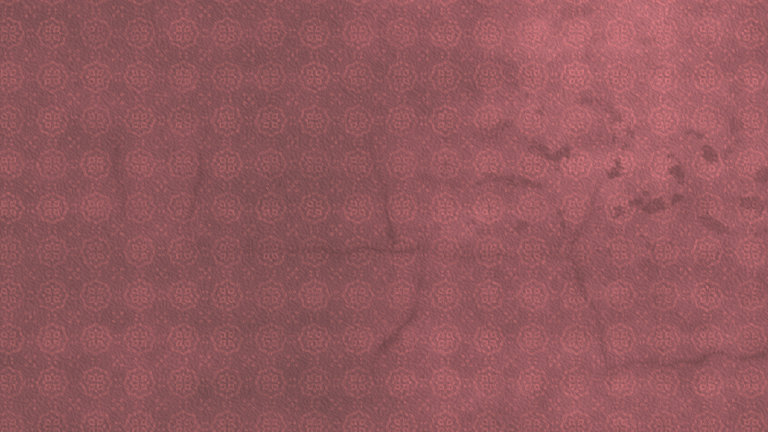
This pattern is drawn by a Shadertoy shader. Its source:

```glsl
// Aged rose wallpaper: a square grid of lacy medallions with corner sprigs,
// built from folded distance functions, over an embossed paper grain.
// Gradient noise adds the uneven fading, the worn print, stains and cracks.

const float PERIOD = 0.1011;                   // cell size, canvas height = 1
const vec2  FIRST_CENTER = vec2(0.0200, 0.0130);
const float LINE = 0.022;                      // half line width, in cells
const vec3  SHADE = vec3(0.490, 0.312, 0.322);
const vec3  ROSE  = vec3(0.582, 0.348, 0.368);
const vec3  GLOW  = vec3(0.740, 0.435, 0.462);
const vec3  PRINT = vec3(0.115, 0.046, 0.038); // colour the motif adds
const vec3  STAIN = vec3(0.440, 0.275, 0.287);
const float GRAIN_SCALE = 150.0;
const float GRAIN_DEPTH = 0.135;

// Crack segments: start xy, end xy
const vec4 CRACKS[9] = vec4[9](
    vec4(1.400, 0.585, 1.324, 0.410), vec4(1.324, 0.410, 1.417, 0.132),
    vec4(0.984, 0.421, 0.960, 0.282), vec4(0.960, 0.282, 0.845, 0.144),
    vec4(0.440, 0.433, 1.340, 0.405), vec4(0.475, 0.700, 0.440, 0.444),
    vec4(1.410, 0.160, 1.780, 0.178), vec4(0.266, 0.676, 0.290, 0.514),
    vec4(0.860, 0.670, 0.910, 0.440));

vec2 hashGradient(vec2 cell) {
    vec3 h = fract(cell.xyx * vec3(0.1031, 0.1030, 0.0973));
    h += dot(h, h.yzx + 33.33);
    float angle = 6.2832 * fract((h.x + h.y) * h.z);
    return vec2(cos(angle), sin(angle));
}

float gradientNoise(vec2 p) {
    vec2 i = floor(p), f = p - i;
    vec2 u = f * f * f * (f * (f * 6.0 - 15.0) + 10.0);
    vec2 e = vec2(1.0, 0.0);
    float a = dot(hashGradient(i), f);
    float b = dot(hashGradient(i + e.xy), f - e.xy);
    float c = dot(hashGradient(i + e.yx), f - e.yx);
    float d = dot(hashGradient(i + e.xx), f - e.xx);
    return mix(mix(a, b, u.x), mix(c, d, u.x), u.y);
}

float fbm(vec2 p) {
    float sum = 0.0, amplitude = 1.0;
    for (int i = 0; i < 4; i++) {
        sum += amplitude * gradientNoise(p);
        p = mat2(1.6, 1.2, -1.2, 1.6) * p + 7.3;
        amplitude *= 0.5;
    }
    return sum;
}

float segmentDistance(vec2 p, vec2 a, vec2 b) {
    vec2 ab = b - a;
    return length(p - a - ab * clamp(dot(p - a, ab) / dot(ab, ab), 0.0, 1.0));
}

float fill(float d, float aa) { return 1.0 - smoothstep(-aa, aa, d); }

// Soft round pool of light
float pool(vec2 p, vec2 center, vec2 size) {
    vec2 d = (p - center) / size;
    return exp(-dot(d, d));
}

// Ink coverage in one cell, q in -0.5 .. 0.5
float medallion(vec2 q, float aa) {
    vec2 a = abs(q), corner = 0.5 - a;
    float r = length(q), angle = atan(q.y, q.x);
    vec2 diag = vec2(a.x + a.y, abs(a.x - a.y)) * 0.7071;

    // Four diagonal diamonds, leaving a dark cross between them
    float diamond = abs(diag.x - 0.140) * 0.8 + diag.y - 0.062;
    float ink = fill(abs(diamond) * 0.8 - LINE, aa);
    // Axis buds between the diamonds
    float bud = abs(max(a.x, a.y) - 0.190) + min(a.x, a.y) - 0.045;
    ink = max(ink, fill(bud, aa));
    // Scalloped border, broken into beads
    float rim = abs(r - 0.320 - 0.020 * cos(8.0 * angle)) - LINE * 1.5;
    ink = max(ink, fill(rim, aa) * (0.75 + 0.25 * cos(16.0 * angle)));
    // Sprigs at the cell corners and specks on the edges
    float sprig = min(length(corner - 0.095) - 0.042, corner.x + corner.y - 0.050);
    float speck = abs(max(a.x, a.y) - 0.455) + abs(min(a.x, a.y) - 0.075) - 0.042;
    return max(ink, 0.85 * fill(min(sprig, speck), aa));
}

// Embossed strokes running down to the right
float paperGrain(vec2 p) {
    vec2 g = vec2((p.x - p.y) * 0.60, (p.x + p.y) * 0.80) * GRAIN_SCALE;
    g += 0.8 * gradientNoise(g * 0.35);
    return gradientNoise(g) - gradientNoise(g + vec2(0.15, 0.50));
}

void mainImage(out vec4 fragColor, in vec2 fragCoord) {
    vec2 p = fragCoord / iResolution.y;
    float pixel = 1.0 / iResolution.y;

    // Uneven fading: dim left, bright upper right, faint level streaks
    float blotch = fbm(p * 2.6 + 3.7);
    float tone = 0.19 + 0.29 * smoothstep(0.60, 1.25, p.x + 0.2 * blotch);
    tone += 0.33 * pool(p, vec2(1.50, 0.95), vec2(0.50, 0.40));
    tone += 0.15 * pool(p, vec2(1.12, 0.20), vec2(0.30, 0.28));
    tone += 0.14 * pool(p, vec2(0.35, 0.72), vec2(0.50, 0.20));
    tone += 0.19 * blotch + 0.19 * fbm(p * vec2(2.0, 9.0) + 11.0) + 0.15 * fbm(p * 14.0);

    // Printed grid, slightly darker between the medallions
    vec2 cell = (p - FIRST_CENTER) / PERIOD;
    vec2 q = fract(cell + 0.5) - 0.5;
    tone -= 0.03 * smoothstep(0.34, 0.46, max(abs(q.x), abs(q.y)));
    float wear = clamp(0.80 + 0.30 * fbm(p * 9.0 + 5.0) + 0.35 * gradientNoise(p * 95.0), 0.2, 1.1);
    float ink = medallion(q, 0.5 * pixel / PERIOD) * wear;

    tone = clamp(tone, 0.0, 1.0);
    vec3 color = mix(SHADE, ROSE, min(tone * 2.0, 1.0));
    color = mix(color, GLOW, max(tone * 2.0 - 1.0, 0.0));
    color += PRINT * (ink - 0.06);

    // Cracks wander with the warped position and fade in places
    vec2 bent = p + 0.024 * vec2(fbm(p * 10.0), fbm(p * 10.0 + 31.0));
    float crack = 0.0;
    for (int i = 0; i < CRACKS.length(); i++) {
        float d = segmentDistance(bent, CRACKS[i].xy, CRACKS[i].zw);
        crack = max(crack, 0.55 * exp(-d / 0.007) + 0.25 * exp(-d / 0.025));
    }
    crack *= clamp(0.60 + 0.8 * fbm(p * 6.0 + 17.0), 0.1, 1.0);

    // Ragged damp spots, gathered at the right
    float spots = smoothstep(0.16, 0.46, fbm(p * vec2(15.0, 18.0) + 2.0));
    spots *= 0.14 + 0.58 * pool(p, vec2(1.47, 0.59), vec2(0.36, 0.17));
    color = mix(color, STAIN, clamp(max(crack, spots), 0.0, 0.8));

    color *= 1.0 + GRAIN_DEPTH * paperGrain(p);
    fragColor = vec4(clamp(color, 0.0, 1.0), 1.0);
}
```
